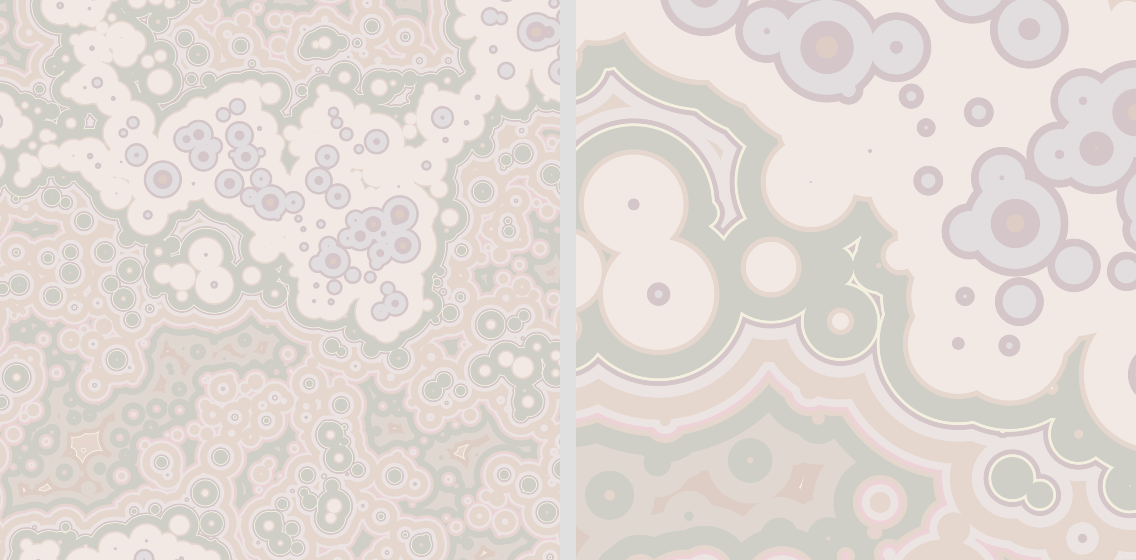
Left, the full canvas; right, a detail of the centre.
A WebGL 2 fragment shader for this pattern:

```glsl
#version 300 es
precision highp float;
// Orbicular agate: pale mineral bands grown outward from scattered seeds.
// Each seed is a cone (distance plus starting depth); the lowest cone gives
// the depth, which is then sliced into coloured bands.
uniform vec2 u_resolution;
out vec4 fragColor;

const float SCALE = 1.3; // pattern units across the canvas

float hash(vec2 p) {
    return fract(sin(dot(p, vec2(127.1, 311.7))) * 43758.5453);
}

float valueNoise(vec2 p) {
    vec2 i = floor(p), f = fract(p);
    f = f * f * (3.0 - 2.0 * f);
    return mix(mix(hash(i), hash(i + vec2(1, 0)), f.x),
               mix(hash(i + vec2(0, 1)), hash(i + vec2(1, 1)), f.x), f.y);
}

// Broad terrain: low pale patches, high beige ground and small deep basins
float terrain(vec2 p) {
    float patches = smoothstep(0.25, 0.8, valueNoise(p * 3.9 + 5.3));
    float basins = smoothstep(0.42, 0.8, valueNoise(p * 8.0 + 31.7));
    return 0.08 * patches + 0.05 * basins;
}

// Lowest cone over the jittered seeds in the surrounding cells
float growthDepth(vec2 p) {
    const float cells = 27.0;
    vec2 home = floor(p * cells);
    float depth = 1.0;
    for (int y = -4; y <= 4; y++) {
        for (int x = -4; x <= 4; x++) {
            vec2 cell = home + vec2(x, y);
            vec2 jitter = vec2(hash(cell + 17.3), hash(cell + 59.1));
            vec2 seed = (cell + jitter) / cells;
            float cone = distance(p, seed) + 0.09 * hash(cell + 83.7);
            if (cone < depth) depth = min(depth, cone + terrain(seed));
        }
    }
    return depth;
}

// Switches to the next colour past the given depth, with a soft edge
vec3 band(vec3 below, vec3 above, float depth, float edge) {
    float soft = 0.5 * SCALE / min(u_resolution.x, u_resolution.y);
    return mix(below, above, smoothstep(edge - soft, edge + soft, depth));
}

vec3 agate(float d) {
    vec3 white = vec3(0.950, 0.912, 0.893);
    vec3 lavender = vec3(0.885, 0.872, 0.880);
    vec3 mauve = vec3(0.835, 0.780, 0.787);
    vec3 grey = vec3(0.812, 0.812, 0.786);
    vec3 beige = vec3(0.898, 0.842, 0.808);
    vec3 greige = vec3(0.880, 0.846, 0.816);
    vec3 tan_ = vec3(0.868, 0.802, 0.768);
    vec3 cream = vec3(0.955, 0.940, 0.880);
    vec3 pink = vec3(0.930, 0.822, 0.842);
    vec3 milk = mix(white, lavender, 0.4);

    // Seed hearts and the pale patches
    vec3 c = band(tan_, mauve, d, 0.012);
    c = band(c, lavender, d, 0.024);
    c = band(c, mauve, d, 0.040);
    c = band(c, white, d, 0.046);

    // Rim of the patches
    c = band(c, beige, d, 0.080);
    c = band(c, grey, d, 0.084);
    c = band(c, cream, d, 0.102);
    c = band(c, mauve, d, 0.1042);
    c = band(c, milk, d, 0.108);

    // Beige ground with its pink line
    c = band(c, beige, d, 0.117);
    c = band(c, milk, d, 0.134);
    c = band(c, pink, d, 0.140);
    c = band(c, beige, d, 0.143);

    // Basins and their pointed cores
    c = band(c, grey, d, 0.147);
    c = band(c, greige, d, 0.162);
    c = band(c, tan_, d, 0.178);
    c = band(c, cream, d, 0.188);
    c = band(c, beige, d, 0.1905);
    return band(c, mix(pink, beige, 0.5), d, 0.202);
}

void main() {
    vec2 p = SCALE * gl_FragCoord.xy / min(u_resolution.x, u_resolution.y);
    fragColor = vec4(agate(growthDepth(p)), 1.0);
}
```
